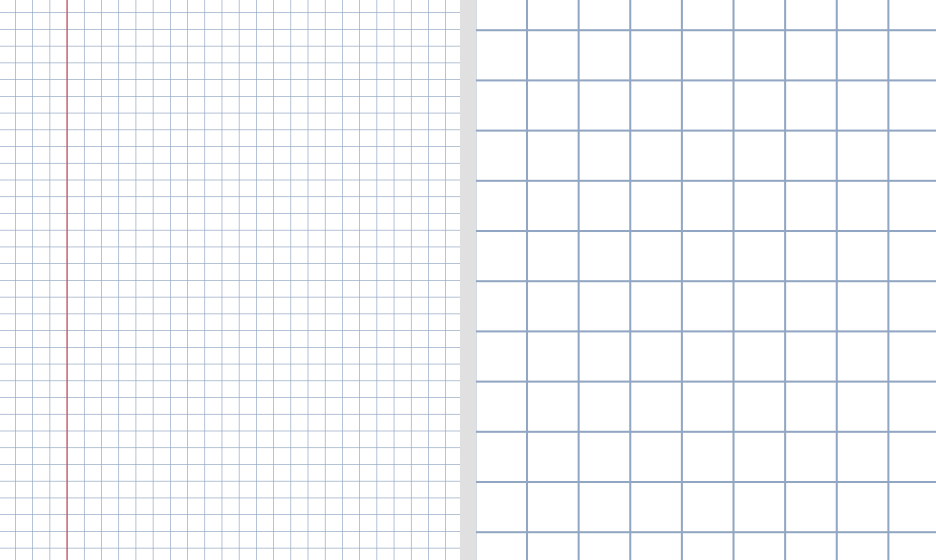
Left: the whole. Right: its middle third, enlarged.
Write a Shadertoy shader that draws this pattern.

```glsl
// Squared notebook paper: thin blue-grey rules on white with one red margin line.
// Each rule set is a periodic distance, turned into exact pixel coverage by a
// box filter. All lengths are fractions of the canvas height.

#define CELL vec2(0.03073, 0.02988)         // spacing of the rules
#define FIRST_RULE vec2(0.0276, 0.0212)     // first rules from left and bottom
#define RULE_WIDTH 0.00121
#define MARGIN_COLUMN 3.0                   // rule that carries the margin
#define MARGIN_WIDTH 0.0020
#define PAPER_COLOR vec3(1.0)
#define RULE_COLOR vec3(0.57, 0.65, 0.76)
#define MARGIN_COLOR vec3(0.80, 0.27, 0.30)

// Share of a pixel covered by a line of the given width at a distance
float lineCoverage(float dist, float width, float pixel) {
    float overlap = 0.5 * (width + pixel) - dist;
    return clamp(overlap, 0.0, min(width, pixel)) / pixel;
}

// Distance on each axis to the nearest rule
vec2 ruleDistance(vec2 p) {
    vec2 cell = (p - FIRST_RULE) / CELL;
    return abs(fract(cell + 0.5) - 0.5) * CELL;
}

void mainImage(out vec4 fragColor, in vec2 fragCoord) {
    float pixel = 1.0 / iResolution.y;
    vec2 p = fragCoord * pixel;

    // Crossing rules, joined without darkening beyond the ink colour
    vec2 d = ruleDistance(p);
    float vertical = lineCoverage(d.x, RULE_WIDTH, pixel);
    float horizontal = lineCoverage(d.y, RULE_WIDTH, pixel);
    float rules = 1.0 - (1.0 - vertical) * (1.0 - horizontal);
    vec3 color = mix(PAPER_COLOR, RULE_COLOR, rules);

    // Margin line printed over its rule
    float marginX = FIRST_RULE.x + MARGIN_COLUMN * CELL.x;
    float margin = lineCoverage(abs(p.x - marginX), MARGIN_WIDTH, pixel);
    color = mix(color, MARGIN_COLOR, margin);

    fragColor = vec4(color, 1.0);
}
```
